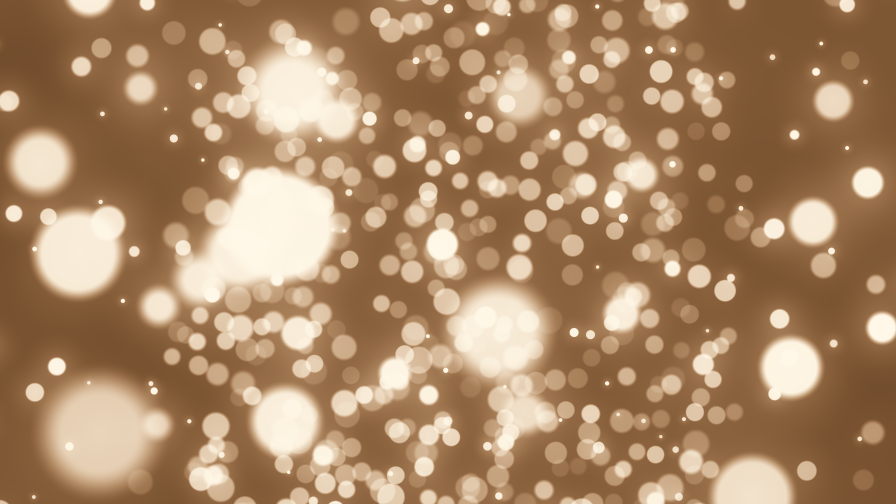
A WebGL 2 fragment shader for this background:

```glsl
#version 300 es
precision highp float;
// Warm sepia bokeh: soft glowing discs of three sizes over a blurred brown ground.

uniform vec2 u_resolution;
out vec4 fragColor;

const vec3 DARK_BROWN = vec3(0.42, 0.28, 0.16);
const vec3 CARAMEL = vec3(0.74, 0.53, 0.33);
const vec3 CREAM = vec3(1.0, 0.97, 0.905);
const int LARGE_COUNT = 30;

vec3 hash3(vec3 p) {
  p = fract(p * vec3(0.1031, 0.1030, 0.0973));
  p += dot(p, p.yxz + 33.33);
  return fract((p.xxy + p.yxx) * p.zyx);
}

float valueNoise(vec2 p, float seed) {
  vec2 i = floor(p), f = fract(p);
  f = f * f * (3.0 - 2.0 * f);
  float a = hash3(vec3(i, seed)).x;
  float b = hash3(vec3(i + vec2(1, 0), seed)).x;
  float c = hash3(vec3(i + vec2(0, 1), seed)).x;
  float d = hash3(vec3(i + vec2(1, 1), seed)).x;
  return mix(mix(a, b, f.x), mix(c, d, f.x), f.y);
}

// Adds light without exceeding full brightness.
float screen(float base, float light) {
  return base + light * (1.0 - base);
}

// Filled circle; softness is the blurred share of the radius.
float disc(float dist, float radius, float softness, float pixel) {
  float blur = max(radius * softness, pixel);
  return 1.0 - smoothstep(radius - blur, radius + 0.35 * blur, dist);
}

float halo(float dist, float reach) {
  float fall = max(0.0, 1.0 - dist / reach);
  return fall * fall;
}

// Brightness curve through the three tones.
vec3 sepia(float t) {
  return mix(mix(DARK_BROWN, CARAMEL, t), mix(CARAMEL, CREAM, t), t);
}

// Share of occupied cells: patchy, and thinned outside the central band.
float density(vec2 at, float sideShare) {
  float band = 1.0 - smoothstep(0.47, 0.62, abs(at.x));
  float patches = 0.45 + 0.75 * valueNoise(at * 5.0, 7.0);
  return patches * mix(sideShare, 1.0, band);
}

// One jittered disc per cell; ranges are (min, max).
float scatter(float light, vec2 p, float cell, float seed, vec2 radii,
              vec2 levels, float fill, float sideShare, float glow, float pixel) {
  vec2 shift = hash3(vec3(seed, 3.0, 5.0)).xy * cell;
  vec2 home = floor((p + shift) / cell);
  for (int y = -1; y <= 1; y++) {
    for (int x = -1; x <= 1; x++) {
      vec2 id = home + vec2(x, y);
      vec3 place = hash3(vec3(id, seed));
      vec3 look = hash3(vec3(id, seed + 40.0));
      vec2 at = (id + place.xy) * cell - shift;
      if (place.z > fill * density(at, sideShare)) continue;
      float dist = length(p - at);
      float radius = mix(radii.x, radii.y, look.x * look.x);
      float level = mix(levels.x, levels.y, look.y);
      light = screen(light, level * disc(dist, radius, mix(0.12, 0.35, look.z), pixel));
      light = screen(light, level * glow * halo(dist, min(cell, radius * 4.0)));
    }
  }
  return light;
}

// Big out-of-focus lights; every fifth one joins a cluster left of centre.
float largeLights(float light, vec2 p, float aspect, float pixel) {
  for (int i = 0; i < LARGE_COUNT; i++) {
    float n = float(i);
    vec3 look = hash3(vec3(n, 11.0, 23.0));
    vec2 spot = fract(vec2(0.06, 0.16) + n * vec2(0.7549, 0.5698));
    if (i % 5 == 1) spot = vec2(0.25, 0.47) + (spot - 0.5) * vec2(0.2, 0.35);
    else spot += (hash3(vec3(n, 5.0, 17.0)).xy - 0.5) * 0.12;
    float dist = length(p - (spot - vec2(0.5, 0.0)) * vec2(aspect, 1.0));
    float rank = 1.0 - n / float(LARGE_COUNT);
    float radius = mix(0.033, 0.125, rank * rank * rank);
    float level = mix(0.7, 1.0, sqrt(look.x));
    float softness = mix(0.2, 0.6, look.y * look.y);
    light = screen(light, level * disc(dist, radius, softness, pixel));
    light = screen(light, 0.38 * level * halo(dist, radius * 1.4 + 0.08));
  }
  return light;
}

void main() {
  float pixel = 1.0 / u_resolution.y;
  float aspect = u_resolution.x * pixel;
  vec2 p = gl_FragCoord.xy * pixel - vec2(0.5 * aspect, 0.0);

  // Blurred ground, a little lighter in the middle
  float light = 0.01 + 0.16 * valueNoise(p * 3.5 + 9.0, 2.0);
  light += 0.06 * (1.0 - smoothstep(0.2, 0.8, abs(p.x)));

  light = largeLights(light, p, aspect, pixel);

  // Translucent medium discs, then small bright sparks
  for (float layer = 0.0; layer < 3.0; layer++)
    light = scatter(light, p, 0.085, layer + 1.0, vec2(0.018, 0.029),
                    vec2(0.12, 0.8), 0.95, 0.06, 0.12, pixel);
  for (float layer = 0.0; layer < 2.0; layer++)
    light = scatter(light, p, 0.13, layer + 20.0, vec2(0.004, 0.023),
                    vec2(0.8, 1.0), 0.65, 0.85, 0.3, pixel);

  fragColor = vec4(sepia(light), 1.0);
}
```
